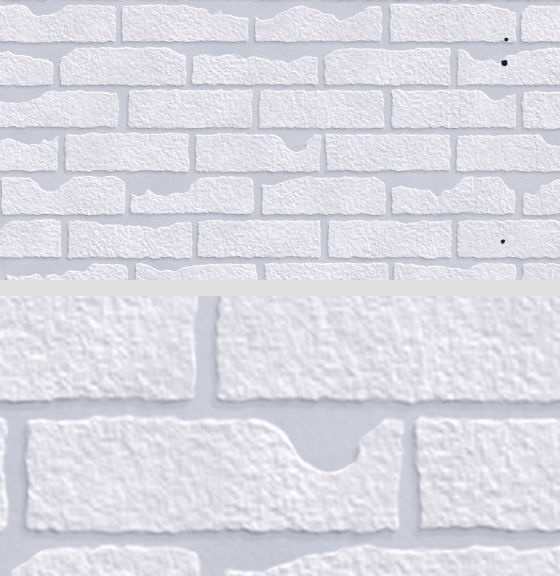
Top, the full canvas; bottom, a detail of the centre.
Reproduce this texture procedurally as a Shadertoy shader.

```glsl
#define ROW_PITCH 0.154
#define BRICK_PITCH 0.4766
#define PITCH_DRIFT 0.0026
#define JOINT vec2(0.027, 0.024)
#define CORNER 0.007
#define EDGE_SOFTNESS 0.0035
#define EROSION 0.058
#define GRAIN_SCALE 105.0
#define GRAIN_DEPTH 1.9
#define RELIEF 0.125
#define LIGHT_DIR vec2(0.55, 0.835)

const vec3 MORTAR_LIT = vec3(0.815, 0.82, 0.865);
const vec3 MORTAR_SHADE = vec3(0.735, 0.745, 0.79);
const vec3 PAINT = vec3(0.89, 0.885, 0.912);
const vec3 HOLE = vec3(0.13, 0.12, 0.13);

float hash(vec2 p) {
    vec3 q = fract(vec3(p.xyx) * 0.1031);
    q += dot(q, q.yzx + 33.33);
    return fract((q.x + q.y) * q.z);
}

float noise(vec2 p) {
    vec2 i = floor(p), f = fract(p);
    f = f * f * (3.0 - 2.0 * f);
    return mix(mix(hash(i), hash(i + vec2(1, 0)), f.x),
               mix(hash(i + vec2(0, 1)), hash(i + vec2(1, 1)), f.x), f.y);
}

// Coverage of the raised brick faces: 1 on a face, 0 in a joint
float brickCover(vec2 p) {
    float down = 1.0 - p.y - 0.006;
    float row = floor(down / ROW_PITCH);
    float odd = mod(row, 2.0);
    float pitch = BRICK_PITCH - PITCH_DRIFT * row;
    float along = p.x - mix(1.854, 1.622, odd);
    float column = floor(along / pitch);
    vec2 cell = vec2(along - column * pitch, down - row * ROW_PITCH);
    vec2 size = vec2(pitch, ROW_PITCH);

    // Small differences in the size and place of each brick
    vec2 id = vec2(column, row) + 40.0;
    vec2 jitter = vec2(hash(id), hash(id + 17.0)) - 0.5;
    vec2 halfSize = 0.5 * (size - JOINT) + 0.004 * jitter;
    vec2 offset = cell - 0.5 * size - 0.008 * jitter.yx * vec2(1.0, 0.4);

    // Ragged hollows along the upper edge
    float hollow = noise(vec2(p.x * 6.5 + row * 3.7, row * 5.3 + 60.0));
    float ragged = 0.65 + 0.7 * noise(p * 32.0 + 9.0);
    float bite = EROSION * smoothstep(0.52, 0.95, hollow) * ragged;
    vec2 q = abs(offset) - halfSize;
    q.y = max(q.y, bite - offset.y - halfSize.y);
    q += CORNER;
    float d = length(max(q, 0.0)) + min(max(q.x, q.y), 0.0) - CORNER;
    d += 0.007 * (noise(p * 38.0) - 0.5) + 0.004 * (noise(p * 95.0) - 0.5);
    return smoothstep(EDGE_SOFTNESS, -EDGE_SOFTNESS, d);
}

// Lumpy masonry paint
float grain(vec2 p) {
    vec2 g = p * GRAIN_SCALE;
    return 0.6 * noise(g) + 0.4 * noise(g * 1.83 + 31.0) - 0.5;
}

float height(vec2 p, float cover) {
    float roughness = 0.7 + 0.6 * noise(p * 9.0 + 5.0);
    return cover + grain(p) * GRAIN_DEPTH * roughness * mix(0.16, 1.0, cover);
}

void mainImage(out vec4 fragColor, in vec2 fragCoord) {
    vec2 p = fragCoord / iResolution.y;

    // Relief lit from the upper right
    vec2 toLight = p + LIGHT_DIR * 0.0042;
    float cover = brickCover(p);
    float lit = height(p, cover) - height(toLight, brickCover(toLight));

    // Joints, darker where a brick blocks the light
    float shadow = brickCover(p + LIGHT_DIR * 0.014);
    float stain = noise(p * 14.0) - 0.5;
    vec3 mortar = mix(MORTAR_LIT, MORTAR_SHADE, 0.3 + 0.6 * shadow + 0.4 * stain);
    vec3 paint = PAINT + 0.035 * (noise(p * 11.0 + 3.0) - 0.5)
               + 0.05 * grain(p * 0.6);
    vec3 color = mix(mortar, paint, cover) + RELIEF * lit * vec3(1.0, 0.98, 0.92);

    // Drilled holes: centre and radius
    vec3 holes[3] = vec3[3](vec3(1.807, 0.859, 0.007),
                            vec3(1.802, 0.775, 0.010),
                            vec3(1.797, 0.137, 0.007));
    for (int i = 0; i < 3; i++) {
        float d = length(p - holes[i].xy) - holes[i].z;
        d += 0.004 * (noise(p * 120.0) - 0.5);
        color = mix(color, HOLE, smoothstep(0.003, -0.003, d));
    }
    fragColor = vec4(clamp(color, 0.0, 0.985), 1.0);
}
```
